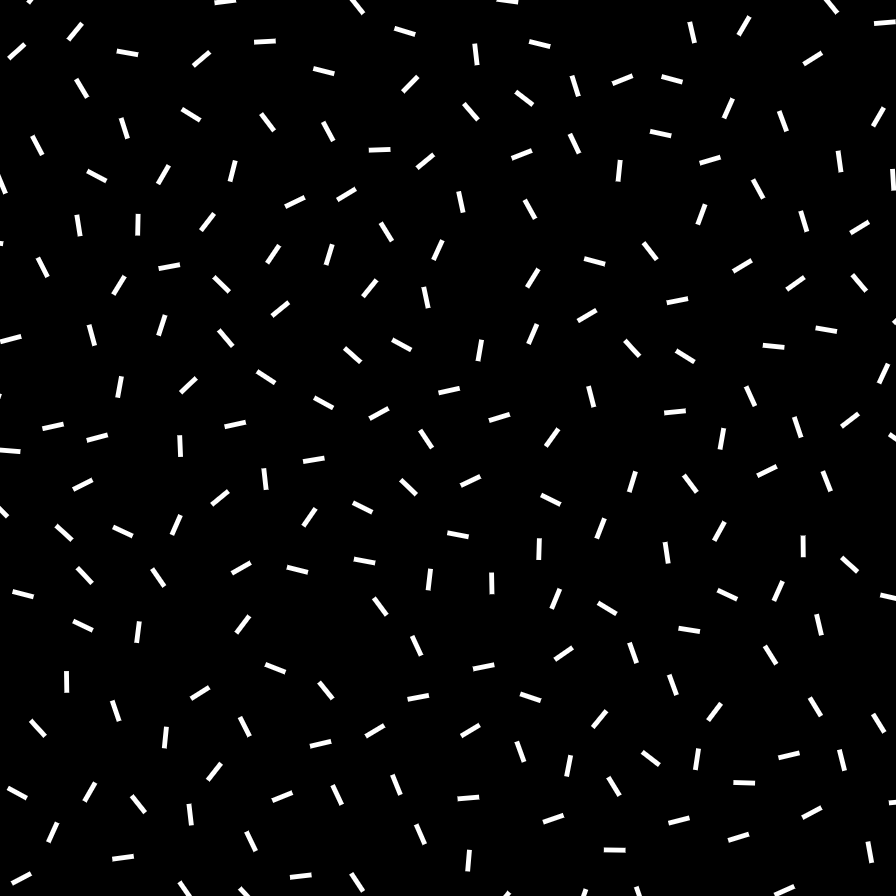
A WebGL 2 fragment shader for this pattern:

```glsl
#version 300 es
precision highp float;

uniform vec2 u_resolution;
out vec4 fragColor;

const float PI = 3.14159265;
const float CELLS = 14.5;                       // grid cells per canvas height
const float GRID_TILT = 0.42;                   // hides the rows of the grid
const float JITTER = 0.8;                       // in cells
const float SPACING = 0.92;                     // wanted distance, in cells
const vec2 DASH_HALF_SIZE = vec2(0.0121, 0.0027);
const vec3 BACKGROUND = vec3(0.0);
const vec3 DASH_COLOR = vec3(1.0);

// Integer hash: three values in 0..1 for each cell
vec3 hash3(ivec2 cell, int seed) {
    uvec3 v = uvec3(ivec3(cell, seed)) * 1664525u + 1013904223u;
    v.x += v.y * v.z;
    v.y += v.z * v.x;
    v.z += v.x * v.y;
    v ^= v >> 16u;
    v.x += v.y * v.z;
    v.y += v.z * v.x;
    v.z += v.x * v.y;
    return vec3(v >> 8u) / 16777216.0;
}

mat2 rotation(float angle) {
    float c = cos(angle), s = sin(angle);
    return mat2(c, s, -s, c);
}

float boxDistance(vec2 p, vec2 halfSize) {
    vec2 d = abs(p) - halfSize;
    return length(max(d, 0.0)) + min(max(d.x, d.y), 0.0);
}

// Shift that moves a point away from a neighbour that is too close
vec2 repulsion(vec2 point, vec2 neighbour) {
    vec2 away = point - neighbour;
    float dist = max(length(away), 1e-4);
    return 0.45 * max(SPACING - dist, 0.0) * away / dist;
}

vec2 jitteredPoint(ivec2 cell) {
    return vec2(cell) + 0.5 + JITTER * (hash3(cell, 7).xy - 0.5);
}

// Two rounds of repulsion give an even but irregular scatter
vec2 spreadOnce(ivec2 cell) {
    vec2 point = jitteredPoint(cell);
    vec2 shift = vec2(0.0);
    for (int j = -1; j <= 1; j++)
        for (int i = -1; i <= 1; i++)
            shift += repulsion(point, jitteredPoint(cell + ivec2(i, j)));
    return point + shift;
}

vec2 spreadTwice(ivec2 cell) {
    vec2 point = spreadOnce(cell);
    vec2 shift = vec2(0.0);
    for (int j = -1; j <= 1; j++)
        for (int i = -1; i <= 1; i++)
            shift += repulsion(point, spreadOnce(cell + ivec2(i, j)));
    return point + shift;
}

// Distance to the nearest dash, in canvas units
float dashDistance(vec2 uv) {
    vec2 p = rotation(GRID_TILT) * uv * CELLS;
    ivec2 home = ivec2(floor(p));
    float nearest = 1.0;
    for (int j = -1; j <= 1; j++)
        for (int i = -1; i <= 1; i++) {
            ivec2 cell = home + ivec2(i, j);
            vec2 local = (p - spreadTwice(cell)) / CELLS;
            float angle = PI * hash3(cell, 7).z;
            nearest = min(nearest, boxDistance(rotation(angle) * local, DASH_HALF_SIZE));
        }
    return nearest;
}

void main() {
    float side = min(u_resolution.x, u_resolution.y);
    vec2 uv = gl_FragCoord.xy / side;
    float coverage = clamp(0.5 - dashDistance(uv) * side, 0.0, 1.0);
    fragColor = vec4(mix(BACKGROUND, DASH_COLOR, coverage), 1.0);
}
```
